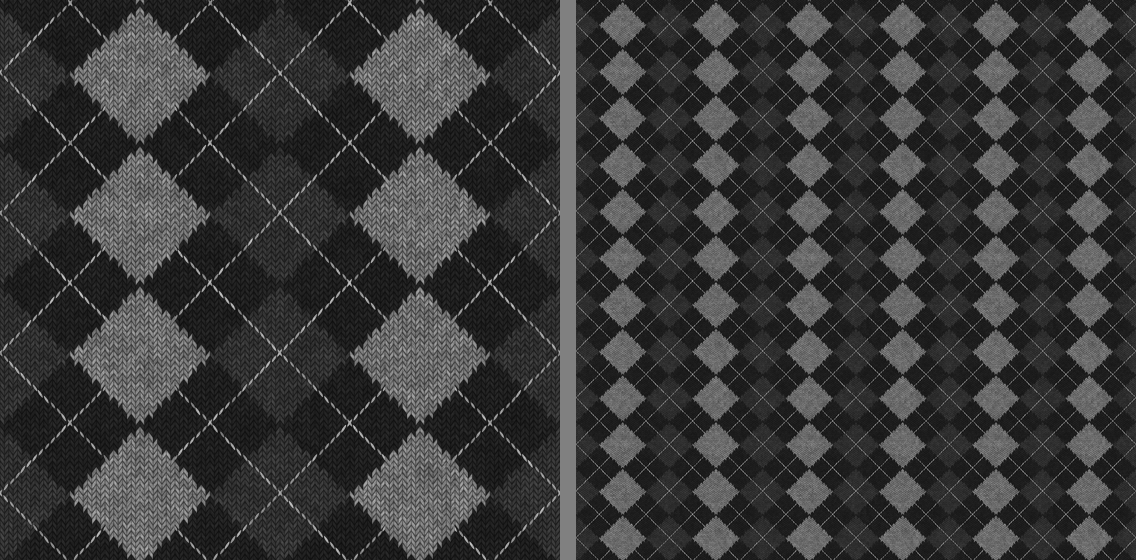
Left, the tile; right, the same tile 3 across and 3 down.
Give the GLSL for this pattern, as a WebGL 1 fragment shader.

```glsl
precision highp float;
// Grey argyle knit: two by four diamonds in V stitches with dashed overlay lines.

uniform vec2 u_resolution;

#define SIZE 768.0          // design units across the canvas
#define PITCH 192.0         // diamond width and line spacing
#define STITCH vec2(12.0, 8.0) // knit column width and row height
#define DIAMOND_Y 88.0      // height of the lowest diamond centres
#define LINE_Y 92.0         // height of the lowest line crossings
#define DASH_HALF vec2(1.75, 5.6) // half width and half height of a dash
#define BLACK_WOOL 0.128
#define DARK_WOOL 0.205
#define LIGHT_WOOL 0.475
#define DASH_WOOL 0.72
#define FUZZ 0.42           // strength of the fibre grain
#define SAMPLES 3           // antialiasing samples per axis

float hash(vec2 p) {
  vec3 q = fract(vec3(p.xyx) * 0.1031);
  q += dot(q, q.yzx + 33.33);
  return fract((q.x + q.y) * q.z);
}

// Value noise that wraps after a whole number of cells.
float wrapNoise(vec2 p, vec2 period) {
  vec2 i = floor(p), f = fract(p);
  f = f * f * (3.0 - 2.0 * f);
  vec2 a = mod(i, period), b = mod(i + 1.0, period);
  return mix(mix(hash(a), hash(vec2(b.x, a.y)), f.x),
             mix(hash(vec2(a.x, b.y)), hash(b), f.x), f.y);
}

// Wool tone of the diamond that holds p.
float diamondTone(vec2 p) {
  p.y -= DIAMOND_Y;
  vec2 cell = floor(vec2(p.x + p.y, p.x - p.y) / PITCH + 0.5);
  float column = mod(cell.x + cell.y, 4.0);
  if (mod(column, 2.0) > 0.5) return BLACK_WOOL;
  return column > 1.0 ? LIGHT_WOOL : DARK_WOOL;
}

// Dashes along diagonals; slant is 1 for rising lines and -1 for falling ones.
// Returns coverage and a soft shadow around it.
vec2 dashes(vec2 p, float slant) {
  float across = p.x - slant * (p.y - LINE_Y);
  float line = floor(across / PITCH + 0.5);
  across -= line * PITCH;
  float row = floor(p.y / STITCH.y);
  vec2 result = vec2(0.0);
  for (int k = -1; k <= 1; k++) {
    float n = row + float(k);
    // The id pairs row with the crossing column, so it repeats with the canvas.
    float column = mod(line + floor(slant * n * STITCH.y / PITCH), SIZE / PITCH);
    float rnd = hash(vec2(mod(n, SIZE / STITCH.y), column + 7.0 * slant + 20.0));
    float dy = p.y - (n + 0.5) * STITCH.y;
    float dx = across + slant * dy * 0.42 + (rnd - 0.5) * 1.8;
    float t = dy / (DASH_HALF.y * (0.8 + 0.3 * rnd));
    float width = DASH_HALF.x * (1.0 - t * t);
    float d = abs(dx) - width;
    float ends = 1.0 - smoothstep(0.75, 1.0, abs(t));
    float cover = (1.0 - smoothstep(-0.6, 0.6, d)) * ends * (0.7 + 0.3 * rnd);
    float shadow = (1.0 - smoothstep(0.0, 2.5, d)) * ends;
    result = max(result, vec2(cover, shadow));
  }
  return result;
}

float knit(vec2 uv) {
  vec2 p = uv * SIZE;
  vec2 grid = vec2(SIZE) / STITCH;

  // Sheared legs rise from the middle of each column to make V stitches.
  float column = floor(p.x / STITCH.x);
  float x = p.x / STITCH.x - column - 0.5;
  float side = x < 0.0 ? -1.0 : 1.0;
  float along = abs(x) * 2.0;
  float v = p.y / STITCH.y - along;
  float row = floor(v);
  vec2 centre = vec2(column + 0.5 + 0.25 * side, row + 1.0) * STITCH;
  float tone = diamondTone(centre);

  // Rounded leg with dark gaps, then variation per leg and fibre grain.
  float body = 1.0 - smoothstep(0.2, 0.52, abs(v - row - 0.5));
  float edge = 1.0 - smoothstep(0.28, 0.52, abs(along - 0.5));
  float shade = mix(0.46, 1.13, body * (0.3 + 0.7 * edge));
  float leg = hash(vec2(mod(column, grid.x) * 2.0 + side, mod(row, grid.y)) + 5.0);
  float fibre = wrapNoise(vec2(p.x / STITCH.x * 4.0, v * 4.0), grid * 4.0);
  float speck = wrapNoise(uv * 384.0, vec2(384.0));
  float patchy = wrapNoise(uv * 24.0, vec2(24.0));
  float grain = 1.0 + FUZZ * (0.6 * fibre + 0.6 * speck - 0.6);
  float wear = (0.9 + 0.2 * leg) * (0.95 + 0.1 * patchy);
  float wool = tone * shade * grain * wear;

  // Overlay lines sink into the light diamonds.
  vec2 dash = max(dashes(p, 1.0), dashes(p, -1.0));
  float sink = tone > 0.5 * (DARK_WOOL + LIGHT_WOOL) ? 0.4 : 1.0;
  wool *= 1.0 - 0.3 * dash.y * sink;
  return mix(wool, DASH_WOOL * (0.85 + 0.3 * fibre), dash.x * sink);
}

void main() {
  float sum = 0.0;
  for (int j = 0; j < SAMPLES; j++) {
    for (int i = 0; i < SAMPLES; i++) {
      vec2 offset = (vec2(float(i), float(j)) + 0.5) / float(SAMPLES) - 0.5;
      sum += knit((gl_FragCoord.xy + offset) / u_resolution);
    }
  }
  gl_FragColor = vec4(vec3(sum / float(SAMPLES * SAMPLES)), 1.0);
}
```
